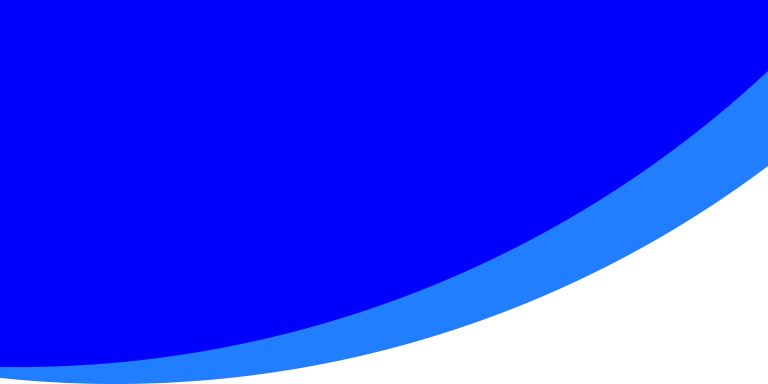
Reproduce this background procedurally as a Shadertoy shader.

```glsl
// Two huge overlapping discs sweep across a white ground: a light blue one
// behind, a pure blue one in front, leaving a crescent between their rims.
// Each disc is a signed distance, blended over about one pixel at its edge.

#define WHITE vec3(1.0)
#define LIGHT_BLUE vec3(0.125, 0.494, 1.0)
#define DEEP_BLUE vec3(0.0, 0.0, 1.0)

// Lowest point and radius of each disc, in canvas heights
#define BACK_BOTTOM vec2(0.2995, 0.0)
#define BACK_RADIUS 2.831
#define FRONT_BOTTOM vec2(0.0443, 0.0440)
#define FRONT_RADIUS 2.8654

// Smooth coverage of a disc that rests on the given lowest point
float discCoverage(vec2 p, vec2 bottom, float radius, float pixel) {
    vec2 center = bottom + vec2(0.0, radius);
    float distanceToRim = length(p - center) - radius;
    return clamp(0.5 - distanceToRim / pixel, 0.0, 1.0);
}

void mainImage(out vec4 fragColor, in vec2 fragCoord) {
    float pixel = 1.0 / iResolution.y;
    vec2 p = fragCoord * pixel;

    // Layers from back to front
    vec3 color = WHITE;
    color = mix(color, LIGHT_BLUE, discCoverage(p, BACK_BOTTOM, BACK_RADIUS, pixel));
    color = mix(color, DEEP_BLUE, discCoverage(p, FRONT_BOTTOM, FRONT_RADIUS, pixel));

    fragColor = vec4(color, 1.0);
}
```
